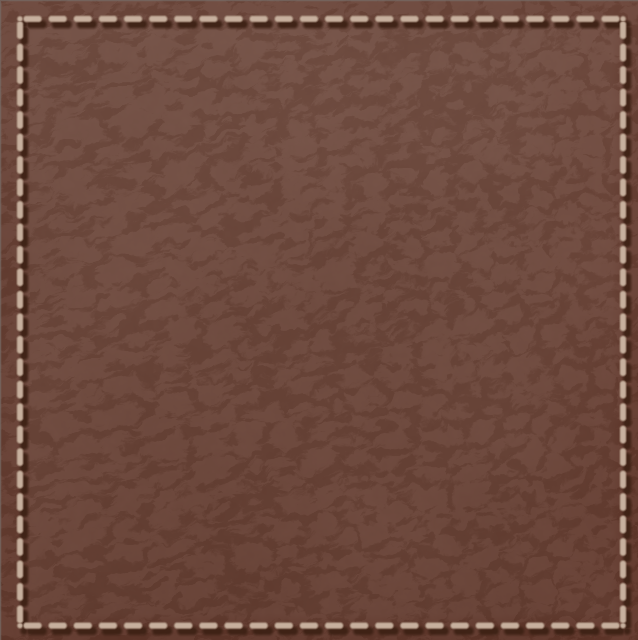
Write a Shadertoy shader that draws this texture.

```glsl
// Brown creased leather panel with a dashed, shadowed seam near its border.

vec2 hash2(vec2 p) {
    vec3 q = fract(p.xyx * vec3(0.1031, 0.1030, 0.0973));
    q += dot(q, q.yzx + 33.33);
    return fract((q.xx + q.yz) * q.zy);
}

float noise(vec2 p) {
    vec2 i = floor(p), f = fract(p);
    f = f * f * (3.0 - 2.0 * f);
    return mix(mix(hash2(i).x, hash2(i + vec2(1, 0)).x, f.x),
               mix(hash2(i + vec2(0, 1)).x, hash2(i + vec2(1, 1)).x, f.x), f.y);
}

float fbm(vec2 p) {
    float sum = 0.0, amp = 0.5;
    for (int i = 0; i < 4; i++) {
        sum += amp * noise(p);
        p = mat2(1.6, 1.2, -1.2, 1.6) * p + 7.3;
        amp *= 0.5;
    }
    return sum;
}

// Gap between the two nearest cell centres: zero on a cell border.
float cellGap(vec2 p) {
    vec2 cell = floor(p), f = fract(p);
    float near = 8.0, next = 8.0;
    for (int y = -1; y <= 1; y++)
    for (int x = -1; x <= 1; x++) {
        vec2 o = vec2(x, y);
        float d = length(o + 0.1 + 0.8 * hash2(cell + o) - f);
        next = min(next, max(near, d));
        near = min(near, d);
    }
    return next - near;
}

// Grain plateau mask: 1 on raised grain, 0 in the creases.
float grain(vec2 p) {
    vec2 warp = vec2(fbm(p * 42.0), fbm(p * 42.0 + 41.0)) - 0.47;
    vec2 q = p + vec2(0.036, 0.026) * warp;
    q.y -= (0.22 - 0.20 * p.y) * p.x;
    float gap = cellGap(vec2(q.x * (12.0 + 5.0 * p.x), q.y * 26.0));
    float streak = fbm(vec2(q.x * (40.0 + 20.0 * p.x), q.y * (115.0 - 30.0 * p.x)));
    float folds = abs(fbm(vec2(q.x * 4.0, q.y * 15.0) + 9.0) - 0.47);
    float patches = fbm(p * 7.0 + 3.0) - 0.47;
    float height = 0.75 * gap + mix(1.3, 1.05, p.x) * (streak - 0.47)
                 + 0.9 * min(folds, 0.16) + 0.25 * patches;
    return smoothstep(0.08, 0.34, height);
}

float dash(vec2 p, float halfLength, float radius) {
    p.x -= clamp(p.x, -halfLength, halfLength);
    return length(p) - radius;
}

// Signed distance to the dashes running round the seam rectangle.
float seam(vec2 uv) {
    vec2 lo = vec2(0.0313, 0.0225), hi = vec2(0.9765, 0.9705);
    vec2 period = (hi - lo) / vec2(24.0, 27.0);
    vec2 along = uv - lo;
    vec2 count = clamp(floor(along / period), vec2(0), vec2(23, 26));
    vec2 local = along - (count + 0.5) * period;
    float dx = min(abs(uv.x - lo.x), abs(uv.x - hi.x));
    float dy = min(abs(uv.y - lo.y), abs(uv.y - hi.y));
    float rows = dash(vec2(local.x, dy), 0.0095, 0.0052);
    float columns = dash(vec2(local.y, dx), 0.0090, 0.0052);
    // Short caps join the rows and columns at the corners.
    float corners = length(vec2(dx, dy)) - 0.0046;
    return min(min(rows, columns), corners);
}

void mainImage(out vec4 fragColor, in vec2 fragCoord) {
    vec2 uv = fragCoord / iResolution.xy;
    vec2 p = fragCoord / iResolution.y;

    // Leather, lighter toward the top
    vec3 crease = mix(vec3(0.378, 0.234, 0.187), vec3(0.432, 0.296, 0.250), uv.y);
    vec3 raised = mix(vec3(0.416, 0.270, 0.224), vec3(0.470, 0.337, 0.293), uv.y);
    vec3 color = mix(crease, raised, grain(p));
    color += 0.012 * (fbm(p * 90.0) - 0.47) + 0.03 * (fbm(p * 5.0 + 17.0) - 0.47);

    // Warm shade on the rim and toward the right side
    vec2 inset = min(uv - vec2(0.031, 0.022), vec2(0.977, 0.971) - uv);
    float rim = 1.0 - smoothstep(-0.006, 0.022, min(inset.x, inset.y));
    color -= rim * vec3(0.020, 0.028, 0.028);
    color -= smoothstep(0.75, 1.0, uv.x) * vec3(0.004, 0.011, 0.011);

    // Seam shadow, then thread
    float shadow = seam(uv - vec2(0.0065, -0.0085));
    color = mix(color, vec3(0.24, 0.13, 0.08), 0.95 * (1.0 - smoothstep(-0.003, 0.005, shadow)));
    float thread = seam(uv);
    vec3 threadColor = mix(vec3(0.66, 0.56, 0.49), vec3(0.78, 0.69, 0.62),
                           smoothstep(0.0, 0.0035, -thread));
    float soft = max(0.0020, 1.0 / iResolution.y);
    color = mix(color, threadColor, 1.0 - smoothstep(-soft, soft, thread));

    // Thin grey outline along the left and top
    float outline = 1.0 - smoothstep(0.001, 0.003, min(uv.x, 1.0 - uv.y));
    color = mix(color, vec3(0.46, 0.42, 0.40), 0.7 * outline);

    fragColor = vec4(color, 1.0);
}
```
